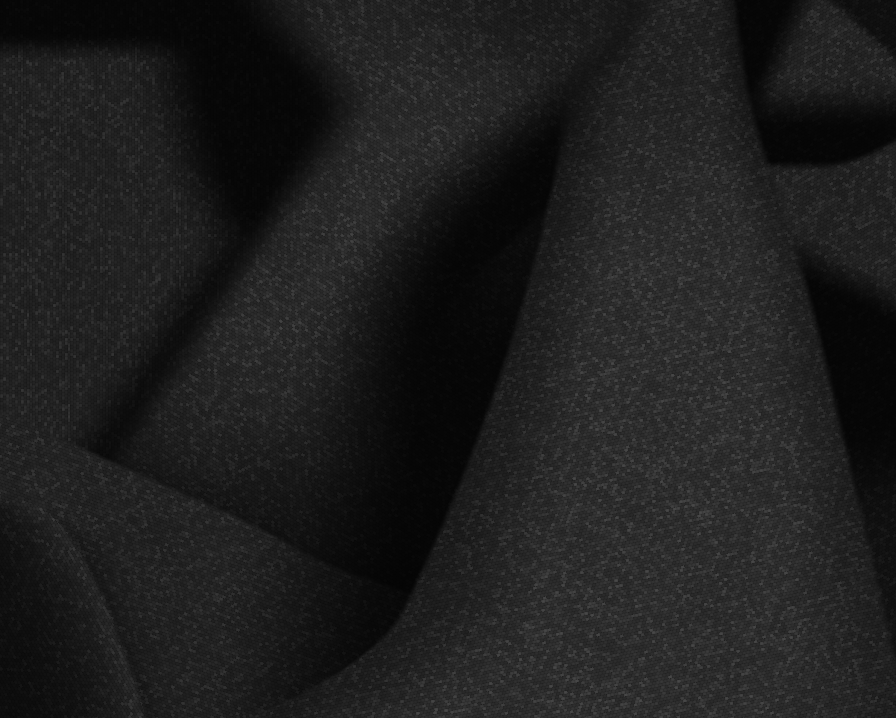
Give the GLSL for this texture, as a WebGL 1 fragment shader.

```glsl
precision highp float;
// Draped black cloth: soft folds layered back to front, each bounded by a
// smooth curve and shaded by its distance from ridges and valleys.
// A brick pattern of randomly lit thread cells gives the woven grain.
uniform vec2 u_resolution;

float hash(vec2 c) {
  vec3 h = fract(vec3(c.xyx) * 0.1031);
  h += dot(h, h.yzx + 33.33);
  return fract((h.x + h.y) * h.z);
}

// Soft step centred on zero
float rise(float d, float halfWidth) {
  return smoothstep(-halfWidth, halfWidth, d);
}

// Staggered threads, each a faint bump with its own brightness
float weave(vec2 p, float angle) {
  float c = cos(angle), s = sin(angle);
  vec2 q = mat2(c, -s, s, c) * p * vec2(31.0, 40.0);
  q.x += 0.5 * mod(floor(q.y), 2.0);
  vec2 f = fract(q) - 0.5;
  float bump = 1.12 - 0.7 * dot(f, f);
  float glint = hash(floor(q) + 80.0);
  return bump * (0.82 + 0.26 * glint + 0.32 * pow(glint, 7.0));
}

// Flat panel at the far left, under a dark band
float backPanel(vec2 p, float ridge) {
  float shade = min(1.5 + 0.12 * p.y * p.y, ridge - 0.2);
  float lit = rise(p.y - 0.42, 0.14) * (1.0 - smoothstep(shade - 0.45, shade + 0.25, p.x));
  return 0.027 + 0.108 * lit;
}

// Diagonal fold that sinks into the central hollow
float middleFold(vec2 p, float ridge) {
  float k = p.y - 3.2;
  float hollow = 3.1 + (k < 0.0 ? 0.3 : -0.08) * k * k;
  float lit = 1.0 - rise(p.x - hollow, 0.55);
  float crest = 0.72 + 0.28 * exp(-pow((p.x - ridge - 0.75) * 1.2, 2.0));
  float low = 1.0 - 0.5 * smoothstep(2.6, 4.8, p.y);
  float top = mix(0.8, 1.0, smoothstep(0.0, 1.0, p.y));
  float pleat = rise(p.y - 2.6 + 0.94 * (p.x - 3.8), 0.05);
  pleat *= smoothstep(3.7, 4.4, p.x) * (1.0 - smoothstep(2.1, 3.2, p.y));
  return 0.026 + 0.145 * lit * crest * low * top + 0.018 * pleat;
}

// Small folds visible beyond the right edge of the large one
float rightFolds(vec2 p) {
  float upper = rise(p.x - 6.87 + 0.42 * p.y, 0.16) * (1.0 - rise(p.y - 0.87, 0.25));
  upper *= mix(0.3, 1.0, rise(p.y - 0.9 * (p.x - 7.1), 0.07));
  float bend = max(p.x - 7.0, 0.0);
  float lower = rise(p.y - 1.42 + 0.5 * bend * bend, 0.05);
  lower *= 1.0 - rise(p.y - 2.1 - 0.5 * (p.x - 6.7), 0.22);
  return 0.025 + 0.12 * upper + 0.11 * lower + 0.045 * smoothstep(3.6, 4.6, p.y);
}

void main() {
  // Height is 6.14 units, with y pointing down from the top
  vec2 p = gl_FragCoord.xy / u_resolution.y * 6.14;
  p.y = 6.14 - p.y;
  float x = p.x, y = p.y;

  // Back panel and middle fold
  float ridge = 3.6 - 0.67 * y - 1.5 * (1.0 - smoothstep(-0.3, 1.1, y));
  float onMiddle = rise(x - ridge, mix(0.36, 0.22, smoothstep(0.3, 2.0, y)));
  float tone = mix(backPanel(p, ridge), middleFold(p, ridge), onMiddle);
  float grain = mix(weave(p, 1.57), weave(p, 0.55), onMiddle);

  // Lower left fold with the small rolled fold in front
  float rim = 3.53 + 0.44 * x + 0.06 * exp(-4.0 * (x - 2.8) * (x - 2.8));
  float onLower = rise(y - rim, 0.03);
  tone *= 1.0 - 0.25 * exp(-4.0 * max(rim - y, 0.0)) * smoothstep(0.3, 1.2, x);
  float roll = 0.15 + 0.8 * sqrt(max(y - 4.28, 0.0));
  float lowerTone = 0.14 * (1.0 - 0.75 * smoothstep(1.8, 3.5, x + 0.3 * (y - 5.0)));
  float onRoll = rise(roll - x, 0.05) * rise(y - 4.3, 0.03);
  lowerTone *= 1.0 - 0.4 * exp(-5.0 * max(x - roll, 0.0)) * smoothstep(4.2, 4.7, y);
  float rollTone = 0.045 + 0.12 * exp(-2.5 * max(roll - x, 0.0));
  lowerTone = mix(lowerTone, rollTone, onRoll);
  tone = mix(tone, lowerTone, onLower);
  grain = mix(grain, weave(p, 0.35 + 0.7 * step(0.5, onRoll)), onLower);

  // Large cone-shaped fold and the gap to its right
  float left = 4.98 - 0.1 * y - 0.037 * y * y + 0.4 * (1.0 - smoothstep(0.0, 0.9, y));
  left -= 0.95 * pow(max(y - 5.2, 0.0), 2.0);
  float right = 6.33 + 0.235 * y - 0.12 * exp(-(y - 0.9) * (y - 0.9));
  float across = (x - left) / (right - left);
  float cone = 0.182 * mix(0.6, 1.0, smoothstep(0.0, 0.32, across));
  cone *= 1.0 - 0.32 * smoothstep(0.78, 1.0, across);
  cone *= mix(0.72, 1.0, smoothstep(0.0, 2.5, y));
  float onCone = rise(x - left, mix(0.28, 0.035, smoothstep(0.0, 1.6, y)));
  tone = mix(tone, cone, onCone);
  grain = mix(grain, weave(p, -0.2), onCone);
  float beyond = rise(x - right, 0.04);
  tone = mix(tone, rightFolds(p), beyond);
  grain = mix(grain, weave(p, -0.5), beyond);

  // Broad uneven sheen over the cloth
  float sheen = sin(x * 5.1 + 2.0 * sin(y * 2.3)) * sin(y * 4.3 + 1.7 * sin(x * 1.9));
  tone *= 1.0 + 0.03 * sheen;
  gl_FragColor = vec4(vec3(tone * grain), 1.0);
}
```
